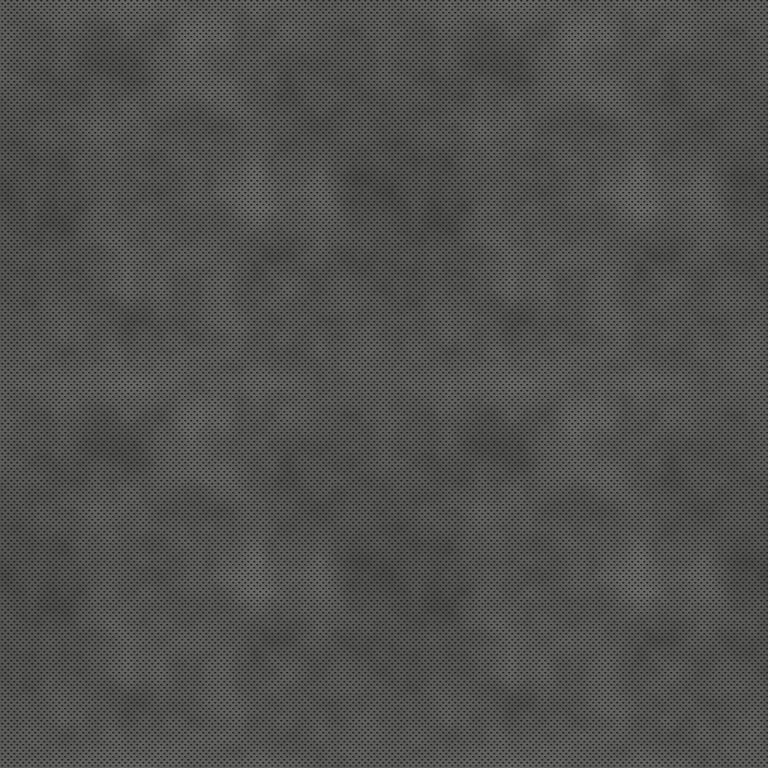
Give the GLSL for this texture, as a WebGL 1 fragment shader.

```glsl
precision highp float;
// Dark perforated sheet: small holes staggered on a square diagonal mesh with
// a faint lit lower lip, over cloudy mottling from wrapping value noise.
// Holes come from two interleaved lattices, averaged around each pixel.

uniform vec2 u_resolution;

#define HOLES vec2(128.0, 128.0)     // lattice cells; each holds two holes
#define HOLE_RADIUS vec2(0.19, 0.14) // in units of the horizontal pitch
#define HOLE_PHASE 0.125             // lattice offset in cells
#define LIP_SHIFT 0.16
#define LIP_GAIN 0.03
#define SHEET_COLOR vec3(0.355, 0.355, 0.345)
#define HOLE_COLOR vec3(0.09, 0.09, 0.09)
#define MOTTLE_REPEATS 2.0
#define MOTTLE_CELLS 6.0
#define MOTTLE_AMOUNT 0.44
#define GRAIN_AMOUNT 0.03
#define FILTER_WIDTH 1.3             // averaging width in pixels

const int SAMPLES = 5; // subsamples per side

float hash(vec2 p) {
  return fract(sin(dot(p + 3.7, vec2(127.1, 311.7))) * 43758.5453);
}

// Value noise that wraps after "period" cells
float wrapNoise(vec2 p, float period) {
  vec2 cell = floor(p);
  vec2 f = fract(p);
  f = f * f * (3.0 - 2.0 * f);
  vec2 lo = mod(cell, period);
  vec2 hi = mod(cell + 1.0, period);
  return mix(mix(hash(lo), hash(vec2(hi.x, lo.y)), f.x),
             mix(hash(vec2(lo.x, hi.y)), hash(hi), f.x), f.y);
}

// Sum of octaves, centred on zero
float mottle(vec2 uv) {
  float sum = 0.0;
  float weight = 0.45;
  float cells = MOTTLE_CELLS;
  for (int i = 0; i < 4; i++) {
    sum += weight * (wrapNoise(uv * MOTTLE_REPEATS * cells, cells) - 0.5);
    weight *= 0.65;
    cells *= 2.0;
  }
  return sum;
}

// Coverage of an oval hole at the origin, in pitch units
float oval(vec2 p) {
  return 1.0 - smoothstep(0.85, 1.15, length(p / HOLE_RADIUS));
}

// x: hole coverage, y: lit lip below the hole
vec2 perforation(vec2 uv) {
  vec2 toPitch = vec2(1.0, HOLES.x / HOLES.y);
  vec2 p = uv * HOLES + HOLE_PHASE;
  vec2 a = (fract(p) - 0.5) * toPitch;
  vec2 b = (fract(p + 0.5) - 0.5) * toPitch;
  vec2 shift = vec2(0.0, LIP_SHIFT);
  float hole = max(oval(a), oval(b));
  float lip = max(oval(a + shift), oval(b + shift));
  return vec2(hole, lip * (1.0 - hole));
}

void main() {
  vec2 uv = gl_FragCoord.xy / u_resolution;

  // Average the holes around the pixel so that fine rows stay even
  vec2 cover = vec2(0.0);
  for (int j = 0; j < SAMPLES; j++) {
    for (int i = 0; i < SAMPLES; i++) {
      vec2 offset = (vec2(float(i), float(j)) + 0.5) / float(SAMPLES) - 0.5;
      cover += perforation(uv + offset * FILTER_WIDTH / u_resolution);
    }
  }
  cover /= float(SAMPLES * SAMPLES);

  // Cloudy sheet with a little fine grain
  float grain = wrapNoise(uv * 256.0, 256.0) - 0.5;
  float shade = 1.0 + MOTTLE_AMOUNT * mottle(uv) + GRAIN_AMOUNT * grain;
  vec3 color = SHEET_COLOR * shade + LIP_GAIN * cover.y;
  color = mix(color, HOLE_COLOR, cover.x);

  gl_FragColor = vec4(color, 1.0);
}
```
